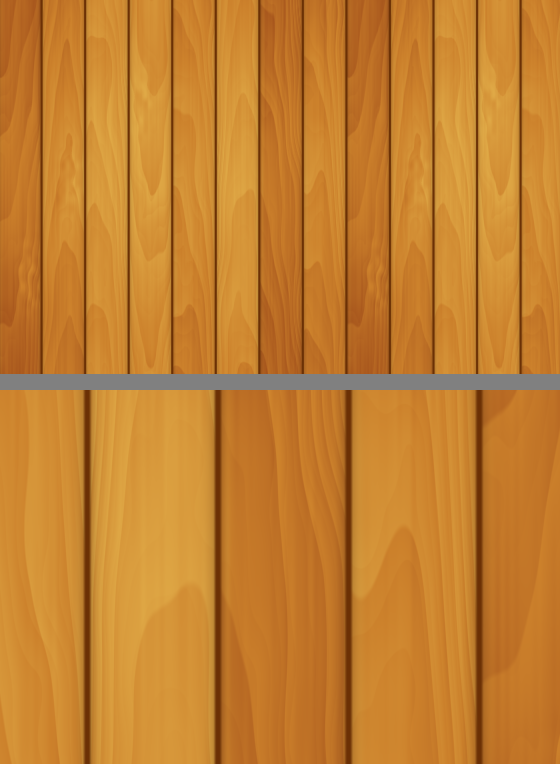
Top, the full canvas; bottom, a detail of the centre.
This texture is drawn by a Shadertoy shader. Its source:

```glsl
#define PLANKS 12.86
#define OFFSET 0.045
#define CYCLE 8
#define SEAM_HALF 0.018
#define SHADOW_REACH 0.04
#define BAND_SPACING 2.1
#define BAND_DEPTH 0.24
#define GRAIN_DEPTH 0.15
#define GLOW 0.24

const vec3 UMBER = vec3(0.65, 0.33, 0.11);
const vec3 AMBER = vec3(0.80, 0.505, 0.17);
const vec3 HONEY = vec3(0.88, 0.67, 0.28);
const vec3 SEAM  = vec3(0.42, 0.19, 0.02);

// Per plank: tone, arch apex height, arch bend (sign = direction), arch centre
const vec4 PLANK[CYCLE] = vec4[CYCLE](
    vec4(0.21, 3.0, -2.5, -0.5), vec4(0.47, 7.4, 9.0, 0.1),
    vec4(0.68, 3.6, 6.0, -0.3),  vec4(0.66, 4.4, -10.0, 0.0),
    vec4(0.53, 6.0, 1.6, -0.6),  vec4(0.67, 4.3, 10.0, 0.12),
    vec4(0.24, 5.0, 1.2, -0.9),  vec4(0.46, 7.0, 2.0, -0.6));

// Knots: plank, x and y in plank widths
const vec3 KNOT[3] = vec3[3](
    vec3(0.0, 0.25, 2.2), vec3(1.0, 0.2, 4.4), vec3(3.0, -0.19, 6.3));

float hash(vec2 p) {
    vec3 q = fract(vec3(p.xyx) * 0.1031);
    q += dot(q, q.yzx + 33.33);
    return fract((q.x + q.y) * q.z);
}

float noise(vec2 p) {
    vec2 i = floor(p), f = fract(p);
    f = f * f * (3.0 - 2.0 * f);
    return mix(mix(hash(i), hash(i + vec2(1, 0)), f.x),
               mix(hash(i + vec2(0, 1)), hash(i + vec2(1, 1)), f.x), f.y);
}

// Ramp from -0.5 to 0.5 that falls back over a smoothed edge
float growthBand(float f) {
    float edge = clamp(1.5 * fwidth(f), 0.04, 0.4);
    float r = fract(f);
    return r - smoothstep(1.0 - edge, 1.0, r) * r - 0.45;
}

vec3 woodColor(float t) {
    t = clamp(t, 0.0, 1.0);
    return t < 0.5 ? mix(UMBER, AMBER, t * 2.0) : mix(AMBER, HONEY, t * 2.0 - 1.0);
}

void mainImage(out vec4 fragColor, in vec2 fragCoord) {
    vec2 p = fragCoord / iResolution.x * PLANKS + vec2(OFFSET, 0.0);
    float height = fragCoord.y / iResolution.y;
    float pixel = PLANKS / iResolution.x;
    float id = mod(floor(p.x), float(CYCLE));
    vec4 plank = PLANK[int(id)];
    vec2 q = vec2(fract(p.x) - 0.5, p.y);
    vec2 seed = vec2(id * 37.0 + 5.0, id * 11.0);

    // Warp and light flecks around knots
    float ripple = 0.0, fleck = 0.0;
    for (int i = 0; i < 3; i++) {
        vec2 d = q - KNOT[i].yz;
        float near = KNOT[i].x == id ? exp(-dot(d * d, vec2(14.0, 1.6))) : 0.0;
        ripple += near * (0.5 + 0.35 * cos(d.y * 9.0 + d.x * 6.0));
        fleck += near * noise(q * vec2(9.0, 5.0) + seed);
    }

    // Arched growth field
    float warp = noise(q * vec2(2.2, 0.7) + seed) - 0.5;
    float wobble = noise(q * vec2(5.0, 1.7) + seed + 70.0) - 0.5;
    float side = q.x - plank.w + 0.25 * warp;
    float s = side * side;
    float field = sign(plank.z) * (q.y - plank.y) + abs(plank.z) * (s + 2.0 * s * s);
    field += 1.1 * warp + 0.3 * wobble + ripple;

    // Broad bands, then thinner and fainter ones
    float patchy = noise(q * vec2(1.5, 0.5) + seed + 130.0);
    float tone = plank.x - BAND_DEPTH * (0.5 + 0.7 * patchy) * growthBand(field / BAND_SPACING);
    tone -= 0.4 * BAND_DEPTH * patchy * growthBand((field + 0.8 * wobble) / (0.4 * BAND_SPACING));

    // Lengthwise fibres
    float fibre = 0.6 * noise(q * vec2(28.0, 0.5) + seed) + 0.4 * noise(q * vec2(9.0, 0.3) + seed + 40.0);
    tone += GRAIN_DEPTH * (fibre - 0.5) + 0.12 * warp + 0.3 * fleck;

    // Golden glow across the middle, redder ends
    float mid = (height - 0.55) / 0.33;
    tone += GLOW * (exp(-mid * mid) - 0.4);

    // Lit left edge, soft shadow and dark seam
    float lit = (q.x + 0.42) / 0.03;
    tone += 0.06 * exp(-lit * lit);
    float gap = 0.5 - abs(q.x);
    vec3 color = woodColor(tone) * (1.0 - 0.28 * exp(-gap / SHADOW_REACH));
    float soft = max(pixel, 0.02);
    color = mix(SEAM, color, smoothstep(SEAM_HALF - 0.5 * soft, SEAM_HALF + soft, gap));

    fragColor = vec4(color, 1.0);
}
```
